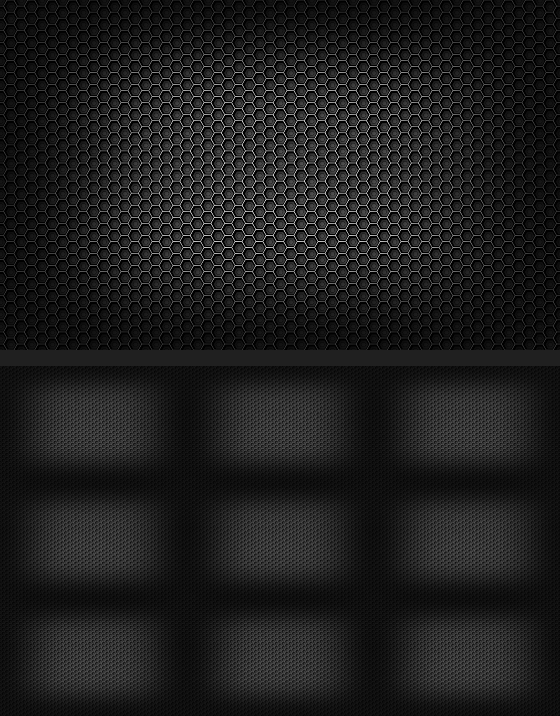
Top: one tile. Bottom: repeated 3 by 3.
This pattern is drawn by a Shadertoy shader. Its source:

```glsl
// Dark honeycomb mesh: flat-topped hexagon cells with thin pale rims, black
// wells and offset grey plates, lit by a soft pool of light at the centre.
// Two interleaved rectangular lattices give the cells; all terms wrap.
#define COLUMN_PAIRS 27.0
#define ROWS 29.0
#define RIM_HALF_WIDTH 0.036
#define PLATE_RADIUS 0.34
#define CORE_RADIUS 0.18
#define PLATE_SHIFT vec2(0.05, -0.05)
#define RIM_GREY 0.76
#define PLATE_GREY 0.235
#define WELL_GREY 0.0
#define EDGE_LIGHT 0.26
#define WEAR 0.12
#define SAMPLES 4
#define SAMPLE_SPREAD 0.65

const float TAU = 6.2831853;
const vec2 LATTICE = vec2(1.7320508, 1.0);

float hash(vec2 p) {
    vec3 q = fract(vec3(p.xyx) * 0.1031);
    q += dot(q, q.yzx + 33.33);
    return fract((q.x + q.y) * q.z);
}

// Apothem-scaled radius: 0.5 lies on the border between cells
float hexRadius(vec2 p) {
    p = abs(p);
    return max(p.y, dot(p, vec2(0.8660254, 0.5)));
}

float fill(float signedDistance, float softness) {
    return 1.0 - smoothstep(-softness, softness, signedDistance);
}

// Smooth, periodic light pool that is darkest along the borders
float lightPool(vec2 uv) {
    vec2 fall = 0.5 + 0.5 * cos(TAU * uv);
    vec2 glow = 1.0 - fall * fall;
    return mix(EDGE_LIGHT, 1.0, glow.x * glow.y);
}

float honeycomb(vec2 uv) {
    vec2 grid = uv * vec2(COLUMN_PAIRS, ROWS);

    // Pick the nearer centre of the two lattices
    vec2 idA = floor(grid);
    vec2 idB = floor(grid - 0.5) + 0.5;
    vec2 a = (grid - idA - 0.5) * LATTICE;
    vec2 b = (grid - idB - 0.5) * LATTICE;
    bool nearA = dot(a, a) < dot(b, b);
    vec2 p = nearA ? a : b;
    vec2 id = mod(nearA ? idA : idB, vec2(COLUMN_PAIRS, ROWS));
    float wear = 1.0 + WEAR * (hash(id * 2.0 + 7.0) - 0.5);

    // Raised plate with a dark groove around its paler core
    vec2 q = p - PLATE_SHIFT;
    float radius = hexRadius(q);
    float plateTone = PLATE_GREY * wear * (1.0 + 0.6 * (q.x - q.y));
    float grey = mix(WELL_GREY, plateTone, fill(radius - PLATE_RADIUS, 0.015));
    float groove = fill(abs(radius - CORE_RADIUS) - 0.025, 0.012);
    grey *= 1.0 - 0.5 * groove;
    grey *= 1.0 + 0.2 * fill(radius - CORE_RADIUS, 0.02);

    // Thin rim, brightest where it faces up and left
    float border = 0.5 - hexRadius(p);
    float rimTone = RIM_GREY * (1.0 + 0.4 * (p.y - p.x));
    return mix(grey, rimTone, fill(border - RIM_HALF_WIDTH, 0.01));
}

void mainImage(out vec4 fragColor, in vec2 fragCoord) {
    // Average a small grid of samples to keep fine rims smooth
    float grey = 0.0;
    for (int j = 0; j < SAMPLES; j++) {
        for (int i = 0; i < SAMPLES; i++) {
            vec2 offset = (vec2(i, j) + 0.5) / float(SAMPLES) - 0.5;
            grey += honeycomb((fragCoord + SAMPLE_SPREAD * offset) / iResolution.xy);
        }
    }
    grey /= float(SAMPLES * SAMPLES);
    grey *= lightPool(fragCoord / iResolution.xy);
    fragColor = vec4(vec3(grey), 1.0);
}
```
